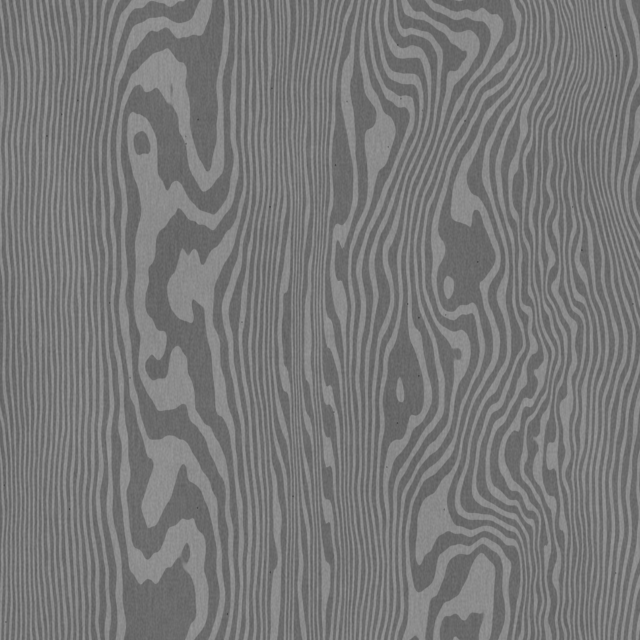
Give the GLSL for this texture, as a Shadertoy shader.

```glsl
#define RING_DENSITY 64.0
#define DENSITY_SWING 38.0
#define BAND_PERIOD 0.43
#define LIGHT_SHARE 0.43
#define EDGE_SOFTNESS 0.0014
#define FIBRE_STRENGTH 0.05
#define DARK_WOOD vec3(0.410)
#define LIGHT_WOOD vec3(0.548)

const float TAU = 6.2831853;

// Integer hash giving two values in 0..1
vec2 hash2(vec2 cell) {
    uvec2 q = uvec2(ivec2(cell) + 32768) * uvec2(1597u, 3571u);
    uint n = (q.x ^ q.y) * 747796405u + 2891336453u;
    n = ((n >> ((n >> 28u) + 4u)) ^ n) * 277803737u;
    n = (n >> 22u) ^ n;
    return vec2(float(n & 65535u), float(n >> 16u)) / 65535.0;
}

float cornerSlope(vec2 cell, vec2 offset) {
    return dot(hash2(cell) * 2.0 - 1.0, offset);
}

// Gradient noise, roughly -0.7..0.7
float noise(vec2 p) {
    vec2 i = floor(p), f = p - i;
    vec2 u = f * f * f * (f * (f * 6.0 - 15.0) + 10.0);
    vec2 e = vec2(1.0, 0.0);
    float low = mix(cornerSlope(i, f), cornerSlope(i + e, f - e), u.x);
    float high = mix(cornerSlope(i + e.yx, f - e.yx), cornerSlope(i + 1.0, f - 1.0), u.x);
    return mix(low, high, u.y) * 1.4;
}

float band(float x, float center, float halfWidth) {
    return 1.0 - smoothstep(0.4 * halfWidth, halfWidth, abs(x - center));
}

// Growth ring height: its level lines are the stripes
float ringHeight(vec2 p) {
    float crowding = sin(TAU * (p.x - 0.05) / BAND_PERIOD) * BAND_PERIOD / TAU;
    float height = RING_DENSITY * p.x + DENSITY_SWING * crowding;
    float swirl = smoothstep(0.48, 0.60, p.x);

    // Long lenses, then swirls and jagged folds
    height += 7.0 * noise(p * vec2(4.3, 1.2) + vec2(3.7, 8.2));
    height += mix(1.3, 4.2, swirl) * noise(p * vec2(6.5, 4.2) + vec2(17.3, 5.6));
    height += mix(0.5, 1.0, swirl) * noise(p * vec2(17.0, 9.0) + 31.4);
    height += 0.22 * noise(p * vec2(55.0, 20.0) + 57.1);

    // Straight splinters at the centre, broken flecks at the right
    height += 2.2 * band(p.x, 0.48, 0.09) * noise(p * vec2(36.0, 1.8) + 73.2);
    height += 0.8 * band(p.x, 0.86, 0.08) * noise(p * vec2(48.0, 20.0) + 91.6);
    return height;
}

// Fine fibres and paper-like grain
float fibreGrain(vec2 p) {
    float streaks = noise(p * vec2(230.0, 38.0) + 11.5);
    float specks = noise(p * vec2(330.0, 210.0) + 43.8);
    return 0.55 * streaks + 0.75 * specks;
}

// Sparse dark pores, one candidate per cell
float pores(vec2 p) {
    vec2 grid = p * 60.0;
    vec2 cell = floor(grid);
    vec2 center = 0.2 + 0.6 * hash2(cell + 400.0);
    float present = step(0.988, hash2(cell + 900.0).x);
    float radius = length((fract(grid) - center) * vec2(1.0, 0.8));
    return present * (1.0 - smoothstep(0.03, 0.12, radius));
}

void mainImage(out vec4 fragColor, in vec2 fragCoord) {
    vec2 p = fragCoord / iResolution.y;
    float height = ringHeight(p);

    // Edge width follows the slope, so blur is even across the canvas
    float slope = length(vec2(dFdx(height), dFdy(height))) * iResolution.y;
    float softness = max(EDGE_SOFTNESS, 0.7 / iResolution.y);
    float edge = clamp(2.0 * slope * softness, 0.02, 0.6);
    float wave = abs(fract(height) - 0.5) * 2.0;
    float threshold = 1.0 - LIGHT_SHARE + 0.14 * noise(p * vec2(24.0, 5.0) + 63.9);
    float lightRing = smoothstep(threshold - edge, threshold + edge, wave);

    // Wood tones with mottling, fibres and pores
    vec3 color = mix(DARK_WOOD, LIGHT_WOOD, lightRing);
    color += 0.022 * noise(p * vec2(7.0, 2.5) + 23.7);
    color += FIBRE_STRENGTH * fibreGrain(p);
    color -= 0.12 * pores(p);
    fragColor = vec4(clamp(color, 0.0, 1.0), 1.0);
}
```
